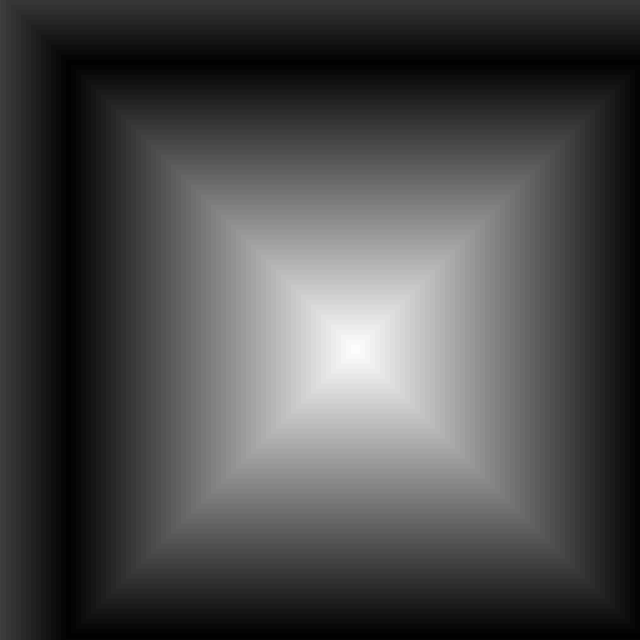
Reproduce this texture map procedurally as a Shadertoy shader.

```glsl
// A grey square pyramid seen from above, its peak right of and below the middle.
// Chebyshev distance from the peak, cut into thin rings, falls from white to
// black at the base, then folds back to a dim grey rim along the left and top.

// Largest axis distance: its contours are squares.
float squareDistance(vec2 p) {
    vec2 a = abs(p);
    return max(a.x, a.y);
}

// Staircase with unit steps, each edge softened over the given width.
float softSteps(float x, float width) {
    float soft = clamp(width, 0.05, 1.0);
    return floor(x) + smoothstep(1.0 - soft, 1.0, fract(x));
}

void mainImage(out vec4 fragColor, in vec2 fragCoord) {
    vec2 uv = fragCoord / iResolution.xy;
    float ringCount = 128.0;

    // Concentric rings around the peak
    float distanceToPeak = squareDistance(uv - vec2(0.5555, 0.4545));
    float pixelWidth = ringCount / iResolution.y;
    float ring = softSteps(distanceToPeak * ringCount, pixelWidth) + 0.35;

    // Linear slope, mirrored beyond the black base line
    float height = abs(1.0 - ring / (ringCount * 0.4465));

    fragColor = vec4(vec3(clamp(height, 0.0, 1.0)), 1.0);
}
```
